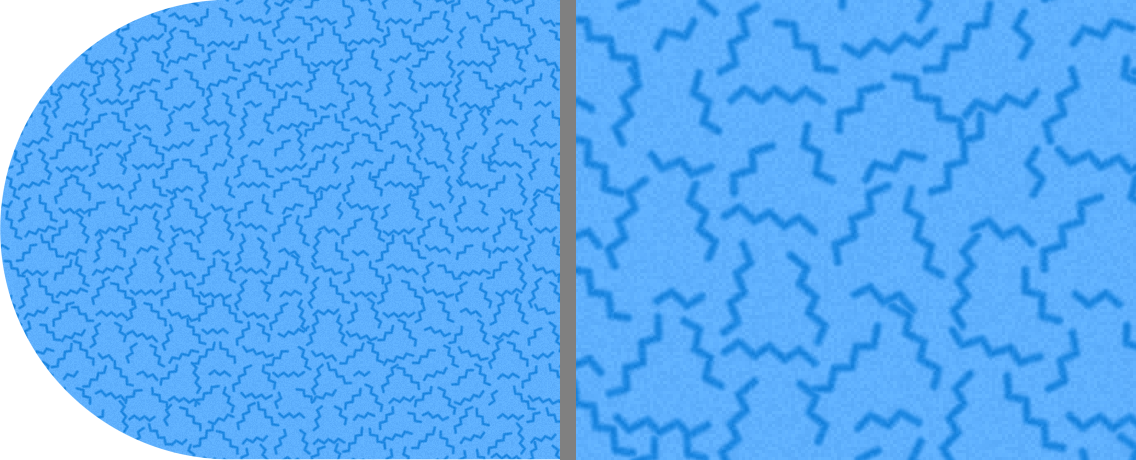
Left, the full canvas; right, a detail of the centre.
A Shadertoy shader for this pattern:

```glsl
// Short dark blue zigzag strokes scattered over a grainy light blue panel with a round left end.

vec3 hash32(vec2 p) {
    vec3 h = fract(vec3(p.xyx) * vec3(0.1031, 0.1030, 0.0973));
    h += dot(h, h.yxz + 33.33);
    return fract((h.xxy + h.yzz) * h.zyx);
}

float segmentDistance(vec2 p, vec2 a, vec2 b) {
    vec2 ab = b - a;
    return length(p - a - ab * clamp(dot(p - a, ab) / dot(ab, ab), 0.0, 1.0));
}

// Corner k of a zigzag along x, with unequal long and short legs
vec2 zigzagCorner(int k, int legs, float flip) {
    float side = (k % 2 == 0) ? 1.0 : -1.0;
    return vec2((float(k) - 0.5 * float(legs)) * 0.208 + side * 0.014, side * flip * 0.078);
}

float zigzagDistance(vec2 p, int legs, float flip) {
    float d = 1e3;
    for (int k = 0; k < legs; k++)
        d = min(d, segmentDistance(p, zigzagCorner(k, legs, flip), zigzagCorner(k + 1, legs, flip)));
    return d;
}

// Jittered triangular lattice; adjacent sites take different directions so strokes stay apart
float strokeDistance(vec2 p) {
    float row = p.y / 0.866;
    vec2 home = floor(vec2(p.x - 0.5 * row, row) + 0.5);
    float d = 1e3;
    for (int j = -1; j <= 1; j++)
    for (int i = -1; i <= 1; i++) {
        vec2 site = home + vec2(i, j);
        vec3 place = hash32(site + 71.0);
        vec3 style = hash32(site + 213.0);
        vec2 center = vec2(site.x + 0.5 * site.y, 0.866 * site.y) + (place.xy - 0.5) * 0.28;
        vec2 local = p - center;
        if (dot(local, local) > 0.65) continue;
        float angle = mod(site.x - site.y, 3.0) * 1.0472 + (place.z - 0.5) * 0.75;
        float c = cos(angle), s = sin(angle);
        local = vec2(c * local.x + s * local.y, c * local.y - s * local.x);
        int legs = 3 + int(3.99 * sqrt(style.x));
        d = min(d, zigzagDistance(local, legs, style.y < 0.5 ? -1.0 : 1.0));
    }
    return d;
}

void mainImage(out vec4 fragColor, in vec2 fragCoord) {
    vec2 p = fragCoord / iResolution.y;
    float pixel = 1.0 / iResolution.y;

    // Soft-edged strokes over the panel colour
    float ink = 1.0 - smoothstep(0.005, 0.101, strokeDistance(p * 19.0));
    vec3 color = mix(vec3(0.37, 0.69, 0.995), vec3(0.105, 0.525, 0.88), ink);

    // Fine grain
    color += (hash32(floor(p * 420.0) + 17.0).x - 0.5) * 0.045;

    // Panel: half disc on the left, running off to the right
    float panel = length(vec2(min(p.x - 0.5, 0.0), p.y - 0.501)) - 0.4995;
    color = mix(color, vec3(1.0), smoothstep(-0.7 * pixel, 0.7 * pixel, panel));

    fragColor = vec4(color, 1.0);
}
```
